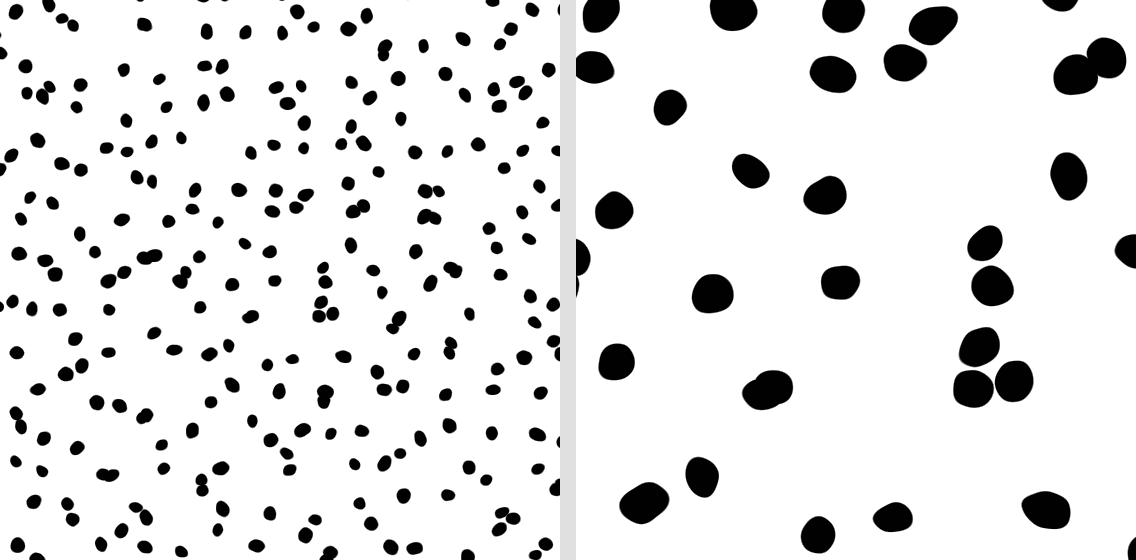
Left: the whole. Right: its middle third, enlarged.
This pattern is drawn by a WebGL 2 fragment shader. Its source:

```glsl
#version 300 es
precision highp float;
precision highp int;

// Black, slightly lumpy oval dots scattered over white paper.
// Each cell of a grid holds one freely jittered ellipse with its own size,
// stretch and angle; gradient noise makes the outlines uneven.

uniform vec2 u_resolution;
out vec4 fragColor;

const vec3  PAPER = vec3(1.0);
const vec3  INK = vec3(0.004);
const float CELLS = 15.5;          // grid cells per canvas height
const float RADIUS_MIN = 0.0101;   // mean dot radius, in canvas heights
const float RADIUS_MAX = 0.0136;
const float STRETCH_MIN = 1.04;    // long axis over short axis
const float STRETCH_MAX = 1.40;
const float WOBBLE = 0.0022;       // outline unevenness, in canvas heights
const float WOBBLE_SCALE = 72.0;   // noise cells per canvas height
const float EDGE_PIXELS = 1.3;     // width of the smoothed edge
const float TAU = 6.2831853;

// Integer hash: three random values in 0..1 for a cell and a seed
vec3 hash3(ivec2 cell, int seed) {
    uvec3 v = uvec3(ivec3(cell, seed)) * 1664525u + 1013904223u;
    v.x += v.y * v.z;
    v.y += v.z * v.x;
    v.z += v.x * v.y;
    v ^= v >> 16u;
    v.x += v.y * v.z;
    v.y += v.z * v.x;
    v.z += v.x * v.y;
    return vec3(v >> 8u) / 16777216.0;
}

// Gradient noise, roughly -0.7..0.7
float cornerSlope(ivec2 corner, vec2 offset) {
    float angle = TAU * hash3(corner, 7).x;
    return dot(vec2(cos(angle), sin(angle)), offset);
}

float gradientNoise(vec2 p) {
    ivec2 i = ivec2(floor(p));
    vec2 f = fract(p);
    vec2 w = f * f * f * (f * (f * 6.0 - 15.0) + 10.0);
    float low = mix(cornerSlope(i, f),
                    cornerSlope(i + ivec2(1, 0), f - vec2(1.0, 0.0)), w.x);
    float high = mix(cornerSlope(i + ivec2(0, 1), f - vec2(0.0, 1.0)),
                     cornerSlope(i + ivec2(1, 1), f - vec2(1.0)), w.x);
    return mix(low, high, w.y);
}

// Approximate signed distance to the dot that belongs to one cell
float dotDistance(vec2 p, ivec2 cell) {
    vec3 place = hash3(cell, 1);
    vec3 form = hash3(cell, 2);
    vec2 q = p - (vec2(cell) + place.xy) / CELLS;
    float angle = TAU * place.z;
    float c = cos(angle), s = sin(angle);
    q = vec2(c * q.x + s * q.y, c * q.y - s * q.x);

    float radius = mix(RADIUS_MIN, RADIUS_MAX, form.x);
    float stretch = sqrt(mix(STRETCH_MIN, STRETCH_MAX, form.y));
    return length(q / vec2(stretch, 1.0 / stretch)) - radius;
}

void main() {
    vec2 p = gl_FragCoord.xy / u_resolution.y;

    // Nearest dot among the neighbouring cells
    ivec2 home = ivec2(floor(p * CELLS));
    float dist = 1.0;
    for (int y = -1; y <= 1; y++) {
        for (int x = -1; x <= 1; x++) {
            dist = min(dist, dotDistance(p, home + ivec2(x, y)));
        }
    }
    dist += WOBBLE * gradientNoise(p * WOBBLE_SCALE);

    // Ink with a smoothed edge
    float edge = EDGE_PIXELS / u_resolution.y;
    float ink = clamp(0.5 - dist / edge, 0.0, 1.0);
    fragColor = vec4(mix(PAPER, INK, ink), 1.0);
}
```
